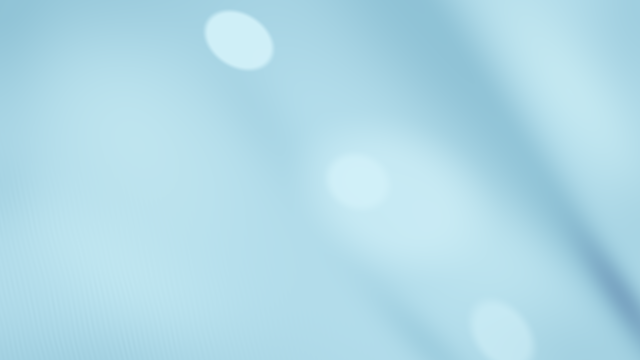
Reproduce this background procedurally as a WebGL 1 fragment shader.

```glsl
precision highp float;
// Pale blue satin backdrop with diagonal folds and out-of-focus lights.
// Rotated Gaussian pools shade and light the cloth, an uneven ridge forms the
// main fold, soft ellipses make the lights, and noisy stripes add a weave.

uniform vec2 u_resolution;

// Offset from a centre in the rotated, radius-scaled frame of an ellipse
vec2 ellipseSpace(vec2 p, vec2 center, vec2 radii, float angle) {
  float c = cos(angle), s = sin(angle);
  vec2 d = p - center;
  return vec2(c * d.x + s * d.y, c * d.y - s * d.x) / radii;
}

float pool(vec2 p, vec2 center, vec2 radii, float angle) {
  vec2 q = ellipseSpace(p, center, radii, angle);
  return exp(-dot(q, q));
}

float softDisc(vec2 p, vec2 center, vec2 radii, float angle, float blur) {
  float r = length(ellipseSpace(p, center, radii, angle));
  return 1.0 - smoothstep(1.0 - blur, 1.0 + blur, r);
}

vec2 gradient(vec2 cell) {
  float a = 6.2832 * fract(sin(dot(cell, vec2(127.1, 311.7))) * 43758.5);
  return vec2(cos(a), sin(a));
}

float gradientNoise(vec2 p) {
  vec2 i = floor(p), f = fract(p);
  vec2 u = f * f * f * (f * (f * 6.0 - 15.0) + 10.0);
  vec2 e = vec2(1.0, 0.0);
  float low = mix(dot(gradient(i), f), dot(gradient(i + e.xy), f - e.xy), u.x);
  float high = mix(dot(gradient(i + e.yx), f - e.yx),
                   dot(gradient(i + e.xx), f - e.xx), u.x);
  return mix(low, high, u.y);
}

// Diagonal crease: wide and soft on its left, tighter on its right
float mainFold(vec2 p) {
  vec2 d = p - vec2(1.447, 0.583);
  float along = dot(d, vec2(0.563, -0.827));
  float across = dot(d, vec2(0.827, 0.563));
  float taper = smoothstep(-0.5, 0.6, along);
  float width = across < 0.0 ? mix(0.19, 0.07, taper) : mix(0.085, 0.06, taper);
  return exp(-across * across / (width * width));
}

void main() {
  vec2 p = gl_FragCoord.xy / u_resolution.y;
  vec3 shadeColor = vec3(0.53, 0.74, 0.82);
  vec3 lightColor = vec3(0.78, 0.92, 0.95);
  vec3 lampColor = vec3(0.825, 0.945, 0.975);
  vec3 color = vec3(0.70, 0.865, 0.92);

  // Shaded borders and shallow hollows
  float shade = 0.70 * pool(p, vec2(0.10, 1.06), vec2(0.65, 0.28), 0.0);
  shade += 0.30 * pool(p, vec2(0.0, 0.85), vec2(0.16, 0.30), 0.0);
  shade += 0.32 * pool(p, vec2(0.0, 0.46), vec2(0.12, 0.12), 0.0);
  shade += 0.45 * pool(p, vec2(0.10, -0.06), vec2(0.65, 0.16), 0.0);
  shade += 0.25 * pool(p, vec2(0.73, 0.65), vec2(0.24, 0.09), -0.95);
  shade += 0.32 * pool(p, vec2(1.10, 1.02), vec2(0.30, 0.17), -0.7);
  shade += 0.45 * pool(p, vec2(1.20, 0.03), vec2(0.24, 0.055), -0.8);
  shade += 0.40 * pool(p, vec2(1.62, 0.0), vec2(0.22, 0.16), -0.6);
  shade += 0.45 * pool(p, vec2(1.80, 1.0), vec2(0.17, 0.26), 0.0);
  shade += 0.35 * pool(p, vec2(1.80, 0.42), vec2(0.13, 0.20), 0.0);
  color = mix(color, shadeColor, min(shade, 0.85));

  // Light falling on the raised cloth
  float light = 0.60 * pool(p, vec2(0.38, 0.60), vec2(0.34, 0.22), -0.9);
  light += 0.45 * pool(p, vec2(0.30, 0.27), vec2(0.32, 0.13), -0.5);
  light += 0.50 * pool(p, vec2(1.30, 0.35), vec2(0.34, 0.17), -0.75);
  light += 0.80 * pool(p, vec2(1.58, 0.76), vec2(0.36, 0.11), -0.95);
  color = mix(color, lightColor, min(light, 1.0));

  // Main fold, turning slate blue near its lower end
  color = mix(color, shadeColor, 0.76 * mainFold(p));
  color = mix(color, vec3(0.44, 0.60, 0.73),
              0.72 * pool(p, vec2(1.73, 0.17), vec2(0.20, 0.04), -0.97));

  // Blurred lights and the halo around the middle one
  color = mix(color, lampColor, 0.55 * softDisc(p, vec2(1.09, 0.45), vec2(0.23, 0.165), -0.45, 0.45));
  color = mix(color, lampColor, 0.75 * softDisc(p, vec2(0.995, 0.495), vec2(0.087, 0.073), -0.4, 0.22));
  color = mix(color, lampColor, 0.92 * softDisc(p, vec2(0.664, 0.888), vec2(0.101, 0.073), -0.55, 0.11));
  color = mix(color, lampColor, 0.58 * softDisc(p, vec2(1.395, 0.07), vec2(0.105, 0.072), -0.9, 0.24));

  // Fine, broken weave at the lower left and faint tonal variation
  float weave = sin(440.0 * (p.x + 0.22 * p.y) + 3.0 * gradientNoise(p * 7.0));
  float weaveMask = pool(p, vec2(0.25, 0.08), vec2(0.42, 0.22), -0.2)
                  + 0.6 * pool(p, vec2(0.0, 0.42), vec2(0.20, 0.14), 0.0);
  color += 0.009 * weave * weaveMask * (0.7 + gradientNoise(p * vec2(30.0, 12.0)));
  color += 0.008 * gradientNoise(p * 3.0);

  gl_FragColor = vec4(color, 1.0);
}
```
